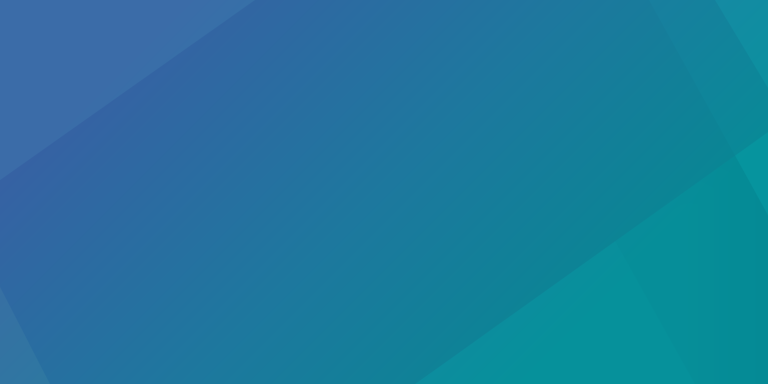
Reproduce this background procedurally as a WebGL 1 fragment shader.

```glsl
precision highp float;
uniform vec2 u_resolution;

// Soft mask of the half plane to the left of the direction a -> b
float leftOf(vec2 p, vec2 a, vec2 b) {
  vec2 dir = normalize(b - a);
  float dist = dot(p - a, vec2(-dir.y, dir.x));
  float halfPixel = 0.75 / u_resolution.y;
  return smoothstep(-halfPixel, halfPixel, dist);
}

// Diagonal blend from blue to teal
vec3 diagonalGradient(float d) {
  vec3 blue = vec3(0.21, 0.385, 0.64);
  vec3 azure = vec3(0.115, 0.47, 0.62);
  vec3 teal = vec3(0.035, 0.525, 0.58);
  vec3 color = mix(blue, azure, clamp((d - 0.5) / 0.98, 0.0, 1.0));
  return mix(color, teal, clamp((d - 1.48) / 0.87, 0.0, 1.0));
}

void main() {
  vec2 p = gl_FragCoord.xy / u_resolution.y;
  p.x *= 2.0 * u_resolution.y / u_resolution.x;
  vec3 color = diagonalGradient(p.x + 1.0 - p.y);

  // Pale corners on the left
  float topLeft = leftOf(p, vec2(0.0, 0.531), vec2(0.664, 1.0));
  float bottomLeft = leftOf(p, vec2(0.13, 0.0), vec2(0.0, 0.253));
  color += topLeft * vec3(0.02, 0.04, 0.02);
  color += bottomLeft * vec3(0.03, 0.03, 0.005);

  // Bright corner and faint slanted band at the upper right
  float topRight = leftOf(p, vec2(1.862, 1.0), vec2(2.0, 0.771));
  float band = leftOf(p, vec2(1.69, 1.0), vec2(2.0, 0.44));
  color += topRight * vec3(0.0, 0.035, 0.025);
  color += band * vec3(0.0, 0.013, 0.012);

  // Bright lower panel with a shaded facet
  float panel = leftOf(p, vec2(2.0, 0.656), vec2(1.081, 0.0));
  float facet = panel * (1.0 - band) * leftOf(p, vec2(1.615, 0.349), vec2(1.81, 0.0));
  color += panel * vec3(-0.01, 0.042, 0.027);
  color -= facet * vec3(0.003, 0.015, 0.013) * (0.6 + smoothstep(1.75, 1.98, p.x));

  gl_FragColor = vec4(color, 1.0);
}
```
